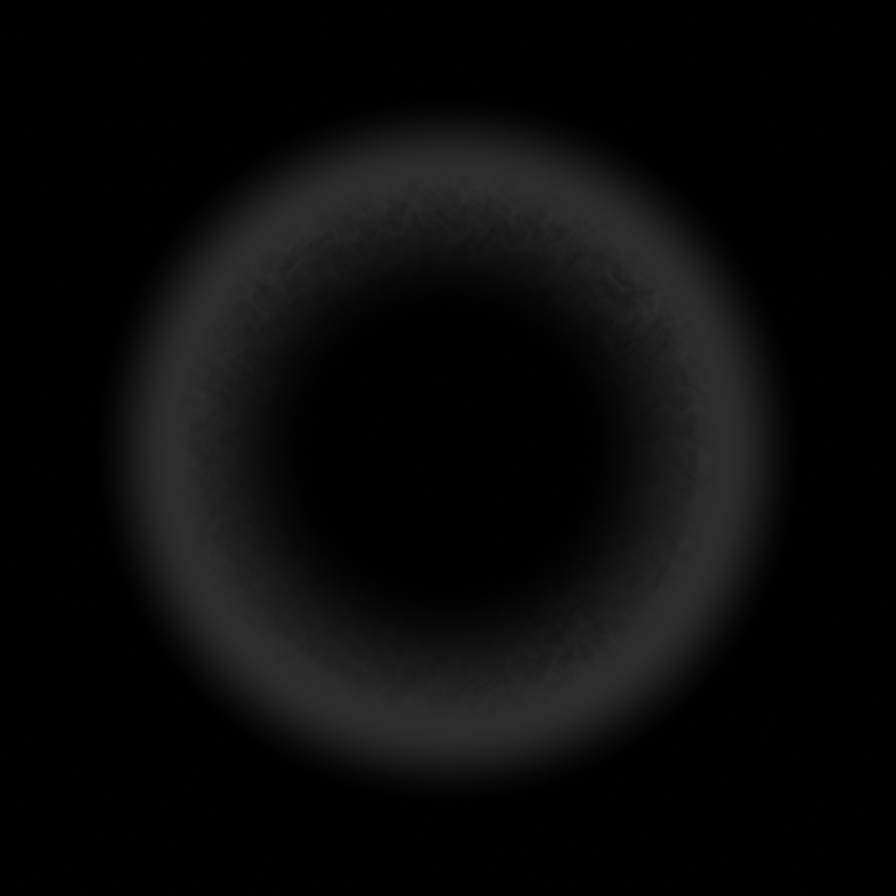
Write a WebGL 1 fragment shader that draws this background.

```glsl
precision highp float;

uniform vec2 u_resolution;

#define CENTER vec2(0.5, 0.498)
#define GLOW_LEVEL 0.176
#define GLOW_PEAK 0.310
#define GLOW_END 0.398
#define CORE_RADIUS 0.150
#define DISC_RADIUS 0.279
#define DISC_SHADE 0.10
#define GRAIN_SCALE 38.0
#define GRAIN_LEVEL 0.55
#define BASE_LEVEL 0.002

vec2 hash2(vec2 p) {
  vec2 q = vec2(dot(p, vec2(127.1, 311.7)), dot(p, vec2(269.5, 183.3)));
  return fract(sin(q) * 43758.5);
}

// Distance to the nearest scattered cell point
float cellular(vec2 p) {
  vec2 cell = floor(p);
  vec2 local = fract(p);
  float nearest = 2.0;
  for (int y = -1; y <= 1; y++) {
    for (int x = -1; x <= 1; x++) {
      vec2 offset = vec2(float(x), float(y));
      vec2 delta = offset + hash2(cell + offset) - local;
      nearest = min(nearest, dot(delta, delta));
    }
  }
  return sqrt(nearest);
}

// Layered cells, bent by sines, centred near zero
float mottling(vec2 p) {
  p += 0.35 * sin(p.yx * 1.7 + 1.3) + 0.15 * sin(p.yx * 5.3);
  float total = 0.0;
  float weight = 0.5;
  for (int i = 0; i < 4; i++) {
    total += weight * (cellular(p) - 0.48);
    p = mat2(0.8, 0.6, -0.6, 0.8) * p * 2.1 + 7.3;
    weight *= 0.65;
  }
  return total;
}

// Soft round area in which the grain is stronger
float patchMask(vec2 p, vec2 center, float radius) {
  return 1.0 - smoothstep(0.0, radius, length(p - center));
}

void main() {
  vec2 uv = (gl_FragCoord.xy - 0.5 * u_resolution) / min(u_resolution.x, u_resolution.y);
  vec2 p = uv + 0.5 - CENTER;
  float radius = length(p);
  vec2 dir = p / max(radius, 0.001);

  // Broad ring: hollow core inside, faded halo outside
  float inner = smoothstep(CORE_RADIUS, GLOW_PEAK, radius);
  float outer = 1.0 - smoothstep(GLOW_PEAK, GLOW_END, radius);
  float light = GLOW_LEVEL * inner * outer;

  // Darker disc with a rim that is clearest on the right
  float rimBlur = mix(0.022, 0.004, smoothstep(0.2, 0.9, dir.x));
  float disc = 1.0 - smoothstep(DISC_RADIUS - rimBlur, DISC_RADIUS + rimBlur, radius);
  light *= 1.0 - DISC_SHADE * disc;

  // Worn grain on the disc, strongest above and in two patches
  float strength = 0.55 + 0.35 * smoothstep(-0.3, 0.8, dir.y);
  strength += 0.6 * patchMask(p, vec2(0.125, -0.21), 0.075);
  strength += 0.4 * patchMask(p, vec2(0.20, 0.15), 0.085);
  float band = 1.0 - smoothstep(0.265, 0.325, radius);
  float grain = mottling(p * GRAIN_SCALE);
  light *= 1.0 + GRAIN_LEVEL * strength * band * grain;

  // Fine dither keeps the dark gradients smooth
  float dither = (hash2(floor((uv + 0.5) * 512.0)).x - 0.5) / 255.0;
  gl_FragColor = vec4(vec3(max(light + BASE_LEVEL + dither, 0.0)), 1.0);
}
```
